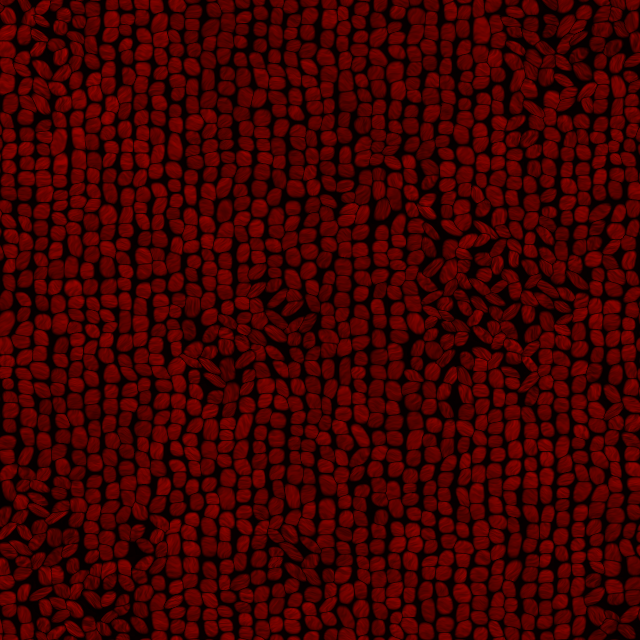
This texture is drawn by a three.js fragment shader. Its source:

```glsl
// Deep red loop-pile carpet: upright columns of rounded yarn loops.
// Jittered domes overlap down each column; the highest dome is shaded,
// with dark creases, twisted fibre streaks and a few frayed patches.

#define COLUMNS 38.0
#define ROWS 40.0
#define JITTER 0.13
#define FRONT_BIAS 0.20
#define CREASE 0.30
#define FIBRE_CONTRAST 0.62
#define LOOP_CONTRAST 0.30
#define PEAK_RED 0.375
#define GAP_RED 0.025

varying vec2 vUv;

float hash(vec2 p) {
  vec3 q = fract(vec3(p.xyx) * 0.1031);
  q += dot(q, q.yzx + 33.33);
  return fract((q.x + q.y) * q.z);
}

vec2 hash2(vec2 p) {
  return vec2(hash(p + 11.7), hash(p + 57.3));
}

float noise(vec2 p) {
  vec2 cell = floor(p);
  vec2 f = fract(p);
  f = f * f * (3.0 - 2.0 * f);
  float low = mix(hash(cell), hash(cell + vec2(1.0, 0.0)), f.x);
  float high = mix(hash(cell + vec2(0.0, 1.0)), hash(cell + 1.0), f.x);
  return mix(low, high, f.y);
}

// Fine yarn strands running along a given angle
float fibre(vec2 p, float angle, vec2 seed) {
  float c = cos(angle);
  float s = sin(angle);
  vec2 q = vec2(c * p.x + s * p.y, c * p.y - s * p.x);
  q.y += 0.12 * sin(q.x * 5.0);
  float strands = noise(q * vec2(2.2, 7.5) + seed * 17.0);
  float hairs = noise(q * vec2(5.0, 13.0) + seed * 29.0);
  return 0.6 * strands + 0.4 * hairs;
}

void main() {
  // Gentle sideways wander of the columns
  vec2 uv = vUv;
  float x = uv.x * COLUMNS + 50.0;
  x += 0.45 * (noise(uv * vec2(9.0, 13.0)) - 0.5);
  x += 0.22 * (noise(uv * 42.0 + 7.0) - 0.5);

  float best = -9.0;
  float second = -9.0;
  float dome = 0.0;
  vec2 loopPos = vec2(0.0);
  vec2 loopId = vec2(0.0);
  float loopFray = 0.0;

  // Find the topmost loop and its closest rival
  for (int i = -1; i <= 1; i++) {
    float column = floor(x) + float(i);
    float y = uv.y * ROWS + 50.0 + 5.0 * hash(vec2(column, 3.0));
    y += 1.2 * noise(vec2(column * 7.3, uv.y * 11.0));
    for (int j = -1; j <= 1; j++) {
      vec2 id = vec2(column, floor(y) + float(j));
      float fray = smoothstep(0.55, 0.85, noise(id * 0.21));
      vec2 shift = (hash2(id) - 0.5) * 2.0 * JITTER * (1.0 + 0.9 * fray);
      vec2 p = vec2(x, y) - id - 0.5 - shift;

      // Each loop leans and has its own width and height
      float lean = (hash(id + 91.0) - 0.5) * (0.5 + 1.4 * fray);
      p.x += p.y * lean;
      vec2 radius = mix(vec2(0.45, 0.54), vec2(0.57, 0.69), hash2(id + 23.0));
      vec2 e = pow(abs(p) / radius, vec2(2.4));
      float profile = 1.0 - e.x - e.y;
      float lift = 0.28 * hash(id + 41.0) - FRONT_BIAS * float(j);
      float height = profile + lift;

      if (height > best) {
        second = best;
        best = height;
        dome = profile;
        loopPos = p;
        loopId = id;
        loopFray = fray;
      } else {
        second = max(second, height);
      }
    }
  }

  // Rounded body, crease against the next loop, light from above
  float body = smoothstep(0.02, 0.66, dome);
  float crease = mix(0.42, 1.0, smoothstep(0.0, CREASE, best - second));
  float light = 1.0 + 0.20 * loopPos.y + 0.10 * loopPos.x;

  // Twisted yarn, stronger and more tangled where frayed
  float angle = 0.6 + (hash(loopId + 71.0) - 0.5) * (1.8 + 2.5 * loopFray);
  float yarn = fibre(loopPos, angle, loopId) - 0.5;
  float strands = 1.0 + yarn * FIBRE_CONTRAST * (1.0 + 0.8 * loopFray);

  // Loop-to-loop and broad tone changes
  float tone = 1.0 + LOOP_CONTRAST * (hash(loopId + 5.0) - 0.5);
  tone *= 0.91 + 0.18 * noise(uv * 6.0 + 3.0);
  tone *= 1.0 - 0.12 * loopFray;

  float red = mix(GAP_RED, PEAK_RED, body * crease) * light * strands * tone;
  gl_FragColor = vec4(red, red * 0.022, 0.0, 1.0);
}
```
